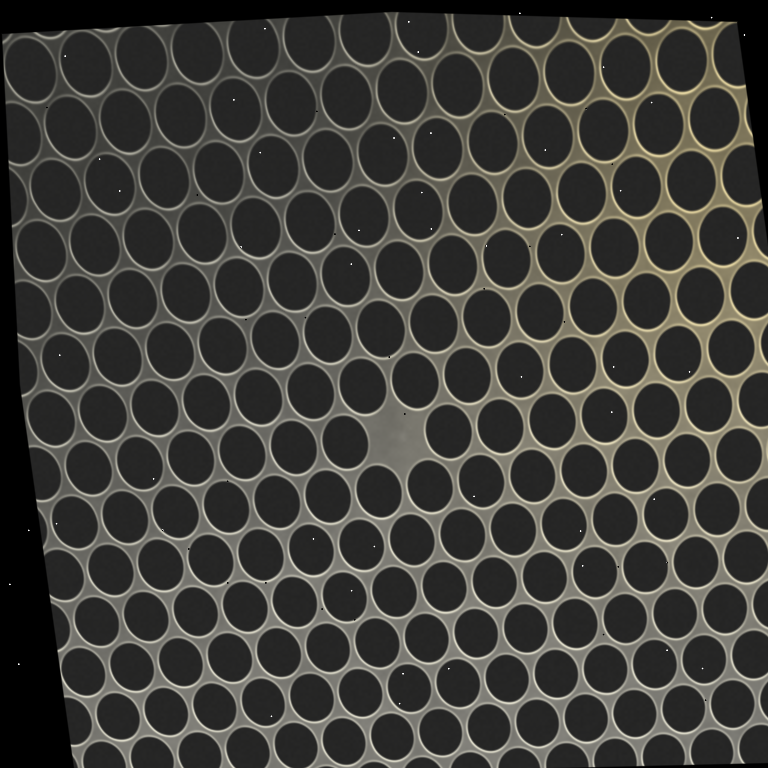
Reproduce this texture procedurally as a three.js fragment shader.

```glsl
// Perforated metal sheet seen at a slant: staggered round holes with lit rims, one hole left blank.
varying vec2 vUv;

// Sheet layout: lattice origin, steps along and between rows, perspective
const vec2 BLANK_POS = vec2(0.517, 0.431);
const vec2 STEP_ALONG = vec2(0.0673, 0.0069);
const vec2 STEP_UP = vec2(0.0235, 0.0720);
const vec2 PERSPECTIVE = vec2(-0.00108, -0.01216);

// Sizes in hole spacings
const float HOLE_RADIUS = 0.432;
const float HOLE_SOFTNESS = 0.022;
const float RIM_RADIUS = 0.459;
const float RIM_WIDTH = 0.023;
const float RADIUS_WEAR = 0.008;

// Specks and outline in canvas units
const float SPECK_GRID = 18.0;
const float SPECK_CHANCE = 0.22;
const float SPECK_SIZE = 0.0011;
const float EDGE_SOFTNESS = 0.0012;

const vec3 HOLE_COLOR = vec3(0.148, 0.148, 0.146);
const vec3 PLATE_SHADE = vec3(0.25, 0.25, 0.235);
const vec3 PLATE_LIGHT = vec3(0.49, 0.485, 0.46);
const vec3 RIM_COLOR = vec3(0.87, 0.86, 0.79);
const vec3 WARM_TINT = vec3(1.03, 0.97, 0.79);
const vec2 LIGHT_DIR = vec2(-0.55, -0.835);

float hash(vec2 p) {
  return fract(sin(dot(p, vec2(127.1, 311.7))) * 43758.5453);
}

float noise(vec2 p) {
  vec2 i = floor(p);
  vec2 f = fract(p);
  f = f * f * (3.0 - 2.0 * f);
  return mix(mix(hash(i), hash(i + vec2(1.0, 0.0)), f.x),
             mix(hash(i + vec2(0.0, 1.0)), hash(i + 1.0), f.x), f.y);
}

float cross2(vec2 a, vec2 b) { return a.x * b.y - a.y * b.x; }

// Signed distance to the line a-b, positive on its left
float side(vec2 p, vec2 a, vec2 b) { return cross2(normalize(b - a), p - a); }

// Canvas point to lattice coordinates, undoing the perspective
vec2 toLattice(vec2 p) {
  vec2 d = p - BLANK_POS;
  vec2 u = STEP_ALONG - PERSPECTIVE.x * d;
  vec2 v = STEP_UP - PERSPECTIVE.y * d;
  return vec2(cross2(d, v), cross2(u, d)) / cross2(u, v);
}

// Lattice coordinates to the flat sheet with equal hole spacing
vec2 toSheet(vec2 q) { return vec2(q.x + 0.5 * q.y, 0.8660254 * q.y); }

// Slanted outline of the sheet
float outline(vec2 p) {
  float d = side(p, vec2(0.729, 0.0), vec2(1.0, 0.0065));
  d = min(d, side(p, vec2(1.0, 0.681), vec2(0.9596, 0.9714)));
  d = min(d, side(p, vec2(0.9596, 0.9714), vec2(0.5104, 0.9844)));
  d = min(d, side(p, vec2(0.5104, 0.9844), vec2(0.0026, 0.9557)));
  d = min(d, side(p, vec2(0.0026, 0.9557), vec2(0.026, 0.4987)));
  return min(d, side(p, vec2(0.026, 0.4987), vec2(0.0964, 0.0)));
}

void main() {
  // Nearest hole
  vec2 q = toLattice(vUv);
  vec2 cell = floor(q);
  vec2 id = cell;
  vec2 offset = vec2(9.0);
  for (int k = 0; k < 4; k++) {
    vec2 c = cell + vec2(mod(float(k), 2.0), floor(float(k) / 2.0));
    vec2 d = toSheet(q - c);
    if (dot(d, d) < dot(offset, offset)) { offset = d; id = c; }
  }
  float blank = step(dot(id, id), 0.25);
  float r = length(offset) + RADIUS_WEAR * (hash(id) - 0.5)
          + RADIUS_WEAR * (noise(vUv * 70.0) - 0.5);

  // Plate: shaded at the upper left, warm at the upper right
  float light = smoothstep(0.15, 1.0, 0.55 * vUv.x + 0.85 * (1.0 - vUv.y));
  float warm = smoothstep(0.35, 0.95, vUv.x) * smoothstep(0.05, 0.75, vUv.y);
  vec3 tint = mix(vec3(1.0), WARM_TINT, warm);
  float stain = noise(vUv * 24.0) * 0.6 + noise(vUv * 90.0) * 0.4;
  vec3 color = mix(PLATE_SHADE, PLATE_LIGHT, light) * tint;
  color *= 0.92 + 0.16 * stain + 0.15 * warm;
  color += blank * 0.10 * exp(-pow(length(offset - vec2(0.1, 0.0)) / 0.08, 2.0)) * stain;

  // Rim highlight, strongest at the lower left with a weaker glint opposite
  float facing = dot(offset / max(length(offset), 0.001), LIGHT_DIR);
  float glint = 0.22 + 0.68 * smoothstep(-0.2, 0.85, facing)
              + 0.25 * smoothstep(0.3, 1.0, -facing);
  float rim = exp(-pow((r - RIM_RADIUS) / RIM_WIDTH, 2.0)) * glint;
  rim *= mix(0.62, 1.0, max(light, warm)) * (0.8 + 0.4 * stain) * (1.0 - blank);
  color = mix(color, RIM_COLOR * tint, clamp(rim, 0.0, 1.0));

  // Dark opening
  float opening = 1.0 - smoothstep(HOLE_RADIUS - HOLE_SOFTNESS, HOLE_RADIUS + HOLE_SOFTNESS, r);
  color = mix(color, HOLE_COLOR, opening * (1.0 - blank));
  color += 0.012 * (noise(vUv * 260.0) - 0.5);

  // Black surround
  color *= smoothstep(-EDGE_SOFTNESS, EDGE_SOFTNESS, outline(vUv));

  // Specks: white over dark, black over light
  vec2 g = floor(vUv * SPECK_GRID);
  vec2 spot = (g + 0.1 + 0.8 * vec2(hash(g + 3.7), hash(g + 8.3))) / SPECK_GRID;
  float speck = 1.0 - smoothstep(0.5 * SPECK_SIZE, 1.5 * SPECK_SIZE, length(vUv - spot));
  speck *= step(hash(g + 15.1), SPECK_CHANCE);
  color = mix(color, vec3(step(color.g, 0.25)), speck);

  gl_FragColor = vec4(color, 1.0);
}
```
